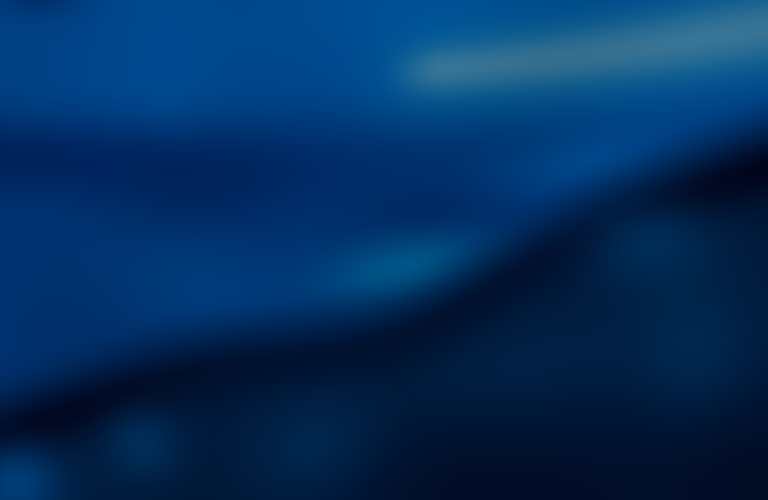
This background is drawn by a Shadertoy shader. Its source:

```glsl
// Soft deep-blue light field with a pale streak above a dark diagonal slope.

// Tilted elliptical glow, 1 at its center.
float glow(vec2 p, vec2 center, vec2 radius, float slope) {
    vec2 q = p - center;
    q.y -= slope * q.x;
    q /= radius;
    return exp(-dot(q, q));
}

// Slow layered sines, roughly -1 to 1.
float mottling(vec2 p) {
    return 0.6 * sin(17.0 * p.x + 2.0 * sin(5.0 * p.y) + 0.6)
         + 0.4 * sin(12.0 * p.y - 9.0 * p.x + 1.0);
}

vec3 upperLight(vec2 p) {
    vec3 navy = vec3(0.0, 0.11, 0.32);
    vec3 azure = vec3(0.0, 0.31, 0.58);
    vec3 teal = vec3(0.0, 0.38, 0.57);

    vec3 color = mix(vec3(0.0, 0.19, 0.43), vec3(0.0, 0.26, 0.53), smoothstep(0.68, 0.84, p.y));
    color = mix(color, azure, 0.8 * glow(p, vec2(0.52, 1.0), vec2(0.3, 0.16), 0.0));
    color = mix(color, azure, 0.35 * glow(p, vec2(0.22, 0.86), vec2(0.07, 0.14), 0.0));

    // Dim horizontal band and shaded pockets
    color = mix(color, navy, 0.75 * glow(p, vec2(0.0, 0.68), vec2(0.4, 0.07), -0.05));
    color = mix(color, navy, 0.4 * glow(p, vec2(0.25, 0.61), vec2(0.12, 0.08), 0.0));
    color = mix(color, navy, 0.5 * glow(p, vec2(0.57, 0.57), vec2(0.11, 0.06), 0.2));
    color = mix(color, navy, 0.6 * glow(p, vec2(0.05, 1.02), vec2(0.06, 0.05), 0.0));

    // Lit patches above the slope
    color = mix(color, azure, 0.65 * glow(p, vec2(0.77, 0.68), vec2(0.14, 0.07), 0.25));
    color = mix(color, azure, 0.35 * glow(p, vec2(0.25, 0.43), vec2(0.13, 0.11), -0.3));
    color = mix(color, teal, 0.8 * glow(p, vec2(0.53, 0.46), vec2(0.11, 0.07), 0.2));

    // Pale streak with a teal halo
    float t = p.x - 0.52;
    float offset = p.y - (0.855 + 0.1 * t + 0.18 * t * t);
    float halo = exp(-pow(offset / 0.1, 2.0)) * smoothstep(0.42, 0.6, p.x);
    float streak = exp(-pow(offset / (0.043 + 0.05 * max(t, 0.0)), 2.0));
    streak *= smoothstep(0.49, 0.58, p.x);
    color = mix(color, teal, 0.75 * halo);
    return mix(color, vec3(0.24, 0.46, 0.58), 0.9 * streak);
}

vec3 lowerShade(vec2 p, float height) {
    vec3 ink = vec3(0.005, 0.02, 0.11);
    vec3 haze = vec3(0.0, 0.2, 0.38);

    vec3 color = vec3(0.0, 0.1, 0.23);
    color = mix(color, ink, 0.7 * glow(p, vec2(0.68, 0.0), vec2(0.27, 0.16), 0.0));
    color = mix(color, ink, 0.6 * glow(p, vec2(1.0, 0.05), vec2(0.15, 0.2), 0.0));

    // Darkest crest, fading near the middle
    float ends = mix(0.45, 1.0, smoothstep(0.15, 0.5, abs(p.x - 0.5)));
    color = mix(color, ink, ends * exp(-pow((height + 0.07) / 0.07, 2.0)));

    // Faint blue clouds
    color = mix(color, haze, 0.8 * glow(p, vec2(0.85, 0.51), vec2(0.085, 0.09), 0.0));
    color = mix(color, haze, 0.55 * glow(p, vec2(0.9, 0.31), vec2(0.08, 0.14), 0.0));
    color = mix(color, haze, 0.25 * glow(p, vec2(0.7, 0.28), vec2(0.18, 0.09), 0.3));
    color = mix(color, haze, 0.8 * glow(p, vec2(0.185, 0.11), vec2(0.05, 0.07), 0.0));
    color = mix(color, haze, 0.5 * glow(p, vec2(0.41, 0.11), vec2(0.09, 0.11), 0.3));
    return mix(color, vec3(0.0, 0.25, 0.48), 0.9 * glow(p, vec2(0.02, 0.03), vec2(0.06, 0.08), 0.0));
}

void mainImage(out vec4 fragColor, in vec2 fragCoord) {
    vec2 p = fragCoord / iResolution.xy;

    // Signed height above the sagging diagonal slope
    float sag = 0.09 * exp(-pow((p.x - 0.51) / 0.19, 2.0));
    float height = p.y - (0.2 + 0.54 * p.x - sag);

    vec3 color = mix(lowerShade(p, height), upperLight(p), smoothstep(-0.075, 0.085, height));
    color *= 1.0 + 0.035 * mottling(p);
    fragColor = vec4(color, 1.0);
}
```
